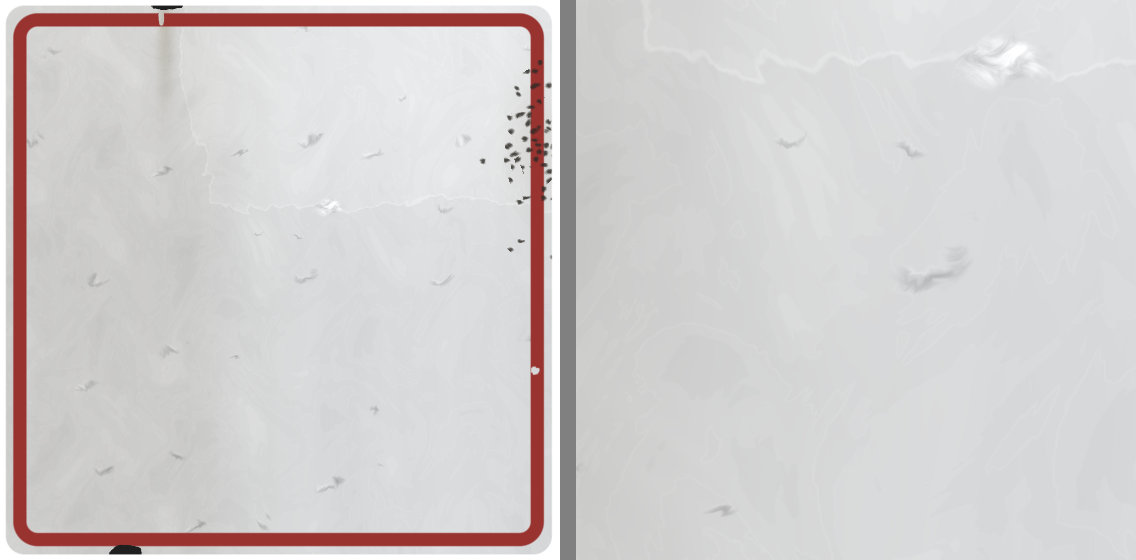
Left, the full canvas; right, a detail of the centre.
This texture is drawn by a WebGL 1 fragment shader. Its source:

```glsl
precision highp float;
// Weathered white enamel plate with terraced stains, rust specks and a rounded red frame.
uniform vec2 u_resolution;

float hash(vec2 p) {
  return fract(sin(dot(p, vec2(127.1, 311.7))) * 4375.85);
}

// Layered sines, turned and bent at every octave
float waves(vec2 p) {
  float sum = 0.0, amp = 0.5;
  for (int i = 0; i < 5; i++) {
    p += 0.7 * sin(p.yx * 1.1 + float(i) * 1.7);
    sum += amp * sin(p.x) * sin(p.y + 0.6);
    p = mat2(0.8, -0.6, 0.6, 0.8) * p * 1.85 + 3.1;
    amp *= 0.55;
  }
  return sum;
}

// Cellular noise: offset to the nearest point and that cell's random value
vec3 cell(vec2 p) {
  vec3 nearest = vec3(2.0, 2.0, 0.0);
  for (int j = -1; j <= 1; j++) {
    for (int i = -1; i <= 1; i++) {
      vec2 id = floor(p) + vec2(float(i), float(j));
      vec2 d = p - id - 0.2 - 0.6 * vec2(hash(id), hash(id + 31.4));
      if (dot(d, d) < dot(nearest.xy, nearest.xy)) nearest = vec3(d, hash(id + 7.7));
    }
  }
  return nearest;
}

float roundBox(vec2 p, vec2 halfSize, float radius) {
  vec2 q = abs(p) - halfSize + radius;
  return length(max(q, 0.0)) + min(max(q.x, q.y), 0.0) - radius;
}

// Stain height; the left side is rougher
float stainHeight(vec2 p) {
  float rough = 1.0 - smoothstep(0.28, 0.55, p.x);
  vec2 q = p * vec2(25.0, 19.0);
  return (2.6 + rough) * waves(q) + (0.25 + 0.9 * rough) * waves(q * 2.3 + 7.0);
}

float levelTone(float level) {
  return 0.007 * level + 0.022 * (hash(vec2(level, 3.0)) - 0.5);
}

void main() {
  vec2 p = gl_FragCoord.xy / u_resolution;
  float px = 1.0 / min(u_resolution.x, u_resolution.y);
  float wobble = waves(p * 13.0);
  float ragged = waves(p * 75.0);

  // Broad shading: dull lower left, bright upper right
  float left = 1.0 - smoothstep(0.3, 0.52, p.x + 0.06 * wobble);
  float right = smoothstep(0.25, 0.6, p.x);
  float tone = 0.853 - 0.052 * left * (1.0 - 0.65 * smoothstep(0.55, 0.95, p.y));
  tone += 0.042 * right * smoothstep(0.4, 0.9, p.y);
  tone += 0.012 * smoothstep(0.62, 0.75, p.x);
  tone -= 0.02 * smoothstep(0.88, 0.97, p.x);
  tone += 0.007 * waves(p * vec2(48.0, 5.0));

  // Terraced stains with pale rims
  float h = stainHeight(p);
  float slope = length(vec2(stainHeight(p + vec2(0.001, 0.0)), stainHeight(p + vec2(0.0, 0.001))) - h);
  float edge = clamp(slope * max(px, 0.0012) * 1000.0, 0.01, 0.45);
  float level = floor(h), f = fract(h);
  tone += mix(levelTone(level), levelTone(level + 1.0), smoothstep(0.5 - edge, 0.5 + edge, f));
  float rim = 1.0 - smoothstep(0.2 * edge, edge, abs(f - 0.5));
  tone += rim * 0.026 * (hash(vec2(level, 9.0)) - 0.2);

  // Raised flake across the upper right
  float flake = min(p.x - 0.36 + 0.1 * (p.y - 0.7), p.y - 0.63) + 0.035 * wobble + 0.006 * ragged;
  tone += 0.014 * smoothstep(-0.003, 0.003, flake);
  tone += 0.03 * (1.0 - smoothstep(0.0005, 0.003, abs(flake)));

  vec3 color = tone + mix(vec3(0.002, 0.001, -0.004), vec3(-0.004, 0.0, 0.004), right);

  // Brown run below the top edge
  float run = exp(-pow((p.x - 0.293 - 0.006 * wobble) / 0.014, 2.0)) * smoothstep(0.72, 0.98, p.y);
  color -= run * vec3(0.09, 0.10, 0.13);

  // Scattered dents: a shadow with a lit side
  vec3 dent = cell(p * vec2(8.0, 9.0) + 0.14 * ragged + 0.1 * wobble);
  float size = 0.06 + 0.1 * hash(vec2(dent.z, 2.0));
  float mark = step(0.62, dent.z) * (1.0 - smoothstep(0.3 * size, size, length(dent.xy * vec2(0.8, 1.3))));
  color += mark * (0.11 * clamp(dent.y / size * 1.5 + ragged, -1.0, 1.0) - 0.065);

  // Flaked relief near the middle
  vec2 scab = (p - vec2(0.585, 0.63)) / vec2(0.028, 0.016);
  float crust = 1.0 - smoothstep(0.4, 1.2, length(scab) + 0.3 * ragged);
  color += crust * (0.2 * waves(p * vec2(140.0, 220.0)) + 0.03);

  // Red frame with a few worn spots
  float frame = abs(roundBox(p - vec2(0.4975, 0.5005), vec2(0.462, 0.464), 0.032)) - 0.0118;
  float worn = length((p - vec2(0.288, 0.967)) / vec2(0.5, 1.6)) - 0.009;
  worn = min(worn, length(p - vec2(0.955, 0.338)) - 0.008) + 0.005 * ragged;
  float paint = 1.0 - smoothstep(-px, px, max(frame, -worn));
  color = mix(color, vec3(0.60, 0.20, 0.19), paint);

  // Corrosion specks along the right edge
  vec2 patchPos = (p - vec2(0.96, 0.745)) / vec2(0.06, 0.11);
  float density = exp(-dot(patchPos, patchPos));
  vec3 speck = cell(p * vec2(60.0, 75.0) + 0.5 * ragged);
  float rust = step(1.0 - 0.65 * density, speck.z) * (1.0 - smoothstep(0.12, 0.5, length(speck.xy)));
  color = mix(color, vec3(0.17, 0.16, 0.14), rust * 0.8);
  color -= 0.05 * density * (1.0 - paint) * vec3(0.7, 0.8, 1.0);

  // Black chips at the top and bottom rim
  float chip = length((p - vec2(0.3, 0.989)) / vec2(1.0, 0.25)) - 0.025;
  chip = min(chip, length((p - vec2(0.225, 0.012)) / vec2(1.0, 0.45)) - 0.03) + 0.01 * ragged;
  color = mix(color, vec3(0.12), 1.0 - smoothstep(-0.001, 0.003, chip));

  // White surround outside the plate
  float plate = roundBox(p - vec2(0.498, 0.5), vec2(0.4875, 0.49), 0.033);
  color = mix(color, vec3(1.0), smoothstep(-px, px, plate));
  gl_FragColor = vec4(clamp(color, 0.0, 1.0), 1.0);
}
```
